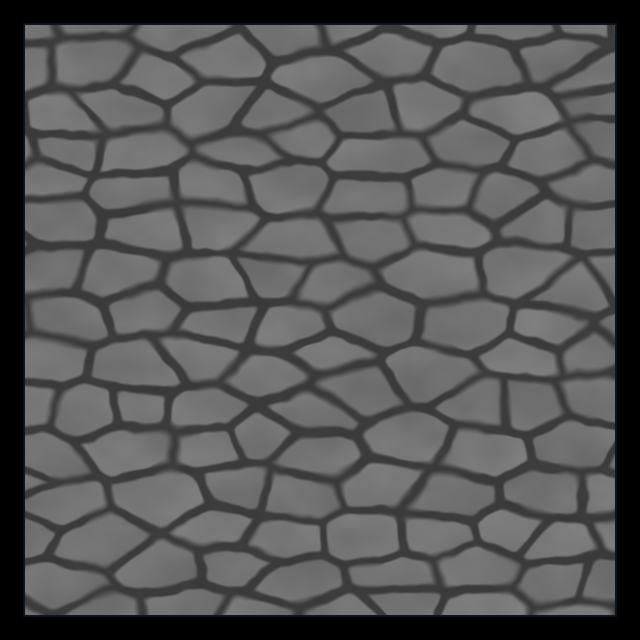
This texture is drawn by a WebGL 2 fragment shader. Its source:

```glsl
#version 300 es
precision highp float;
// A framed wall of flat, irregular grey stones set in dark mortar.

#define STONES_PER_UNIT vec2(8.3, 15.0)
#define JITTER vec2(0.82, 0.72)
#define MORTAR_HALF_WIDTH 0.0067
#define CORNER_ROUNDING 0.0026
#define EDGE_WOBBLE 0.0065
#define STONE_GREY 0.455
#define MORTAR_GREY 0.232
#define WALL_HALF_SIZE 0.461
#define RIM_WIDTH 0.0026
#define RIM_COLOR vec3(0.05, 0.09, 0.13)

uniform vec2 u_resolution;
out vec4 fragColor;

float hash(vec2 p) {
    return fract(sin(dot(p, vec2(127.1, 311.7))) * 43758.5453);
}

vec2 hash2(vec2 p) {
    return vec2(hash(p), hash(p + vec2(37.3, 17.9)));
}

float noise(vec2 p) {
    vec2 i = floor(p);
    vec2 f = fract(p);
    f = f * f * (3.0 - 2.0 * f);
    return mix(mix(hash(i), hash(i + vec2(1.0, 0.0)), f.x),
               mix(hash(i + vec2(0.0, 1.0)), hash(i + vec2(1.0, 1.0)), f.x), f.y);
}

// Centre of a stone; alternate courses are staggered by half a stone.
vec2 stoneCentre(vec2 cell) {
    vec2 stagger = vec2(0.5 * mod(cell.y, 2.0), 0.0);
    return cell + 0.5 + stagger + JITTER * (hash2(cell) - 0.5);
}

vec2 nearestStone(vec2 p) {
    vec2 base = floor(p);
    vec2 nearest = base;
    float best = 1e5;
    for (int y = -2; y <= 2; y++) {
        for (int x = -2; x <= 2; x++) {
            vec2 cell = base + vec2(x, y);
            vec2 toCentre = stoneCentre(cell) - p;
            float d = dot(toCentre, toCentre);
            if (d < best) {
                best = d;
                nearest = cell;
            }
        }
    }
    return nearest;
}

// Distance to the stone's border in canvas units, with rounded corners.
float borderDistance(vec2 p, vec2 stone) {
    vec2 centre = stoneCentre(stone);
    float sum = 0.0;
    for (int y = -2; y <= 2; y++) {
        for (int x = -2; x <= 2; x++) {
            if (x == 0 && y == 0) continue;
            vec2 other = stoneCentre(stone + vec2(x, y));
            vec2 across = other - centre;
            float d = dot(0.5 * (centre + other) - p, across)
                    / length(across * STONES_PER_UNIT);
            sum += exp(-d / CORNER_ROUNDING);
        }
    }
    return -log(max(sum, 1e-30)) * CORNER_ROUNDING;
}

// Flat tone per stone, with a slanted gradient and broad brush marks.
float stoneTone(vec2 uv, vec2 p, vec2 stone) {
    float angle = 6.2832 * hash(stone + 5.7);
    float slope = dot(p - stoneCentre(stone), vec2(cos(angle), sin(angle)));
    float brush = noise(uv * vec2(24.0, 32.0) + 9.0 * hash2(stone + 2.3));
    float fine = noise(uv * vec2(55.0, 75.0));
    return STONE_GREY + 0.034 * (hash(stone + 8.1) - 0.5) + 0.035 * slope
         + 0.042 * (brush - 0.5) + 0.012 * (fine - 0.5);
}

void main() {
    vec2 uv = gl_FragCoord.xy / u_resolution;
    float pixel = 1.0 / min(u_resolution.x, u_resolution.y);

    // Hand-cut wobble of the joints
    vec2 wobble = vec2(noise(uv * 27.0), noise(uv * 27.0 + 41.0)) - 0.5;
    wobble += 0.5 * (vec2(noise(uv * 62.0 + 13.0), noise(uv * 62.0 + 71.0)) - 0.5);
    vec2 p = (uv + EDGE_WOBBLE * wobble) * STONES_PER_UNIT;

    // Stones and mortar; edges vary from crisp to smudged
    vec2 stone = nearestStone(p);
    float border = borderDistance(p, stone);
    float smudge = smoothstep(0.35, 0.85, noise(uv * 19.0 + 23.0));
    float softness = mix(0.0022, 0.0060, smudge) + 0.5 * pixel;
    float inset = MORTAR_HALF_WIDTH + 0.003 * (noise(uv * 14.0 + 57.0) - 0.5);
    float face = smoothstep(inset - softness, inset + softness, border);
    float mortar = MORTAR_GREY + 0.016 * (noise(uv * 48.0 + 31.0) - 0.5);
    vec3 color = vec3(mix(mortar, stoneTone(uv, p, stone), face));

    // Thin rim and black surround
    vec2 fromCentre = abs(uv - 0.5);
    float edge = max(fromCentre.x, fromCentre.y) - WALL_HALF_SIZE;
    color = mix(color, RIM_COLOR, smoothstep(-0.5 * pixel, 0.5 * pixel, edge));
    color *= 1.0 - smoothstep(-0.5 * pixel, 0.5 * pixel, edge - RIM_WIDTH);
    fragColor = vec4(color, 1.0);
}
```
